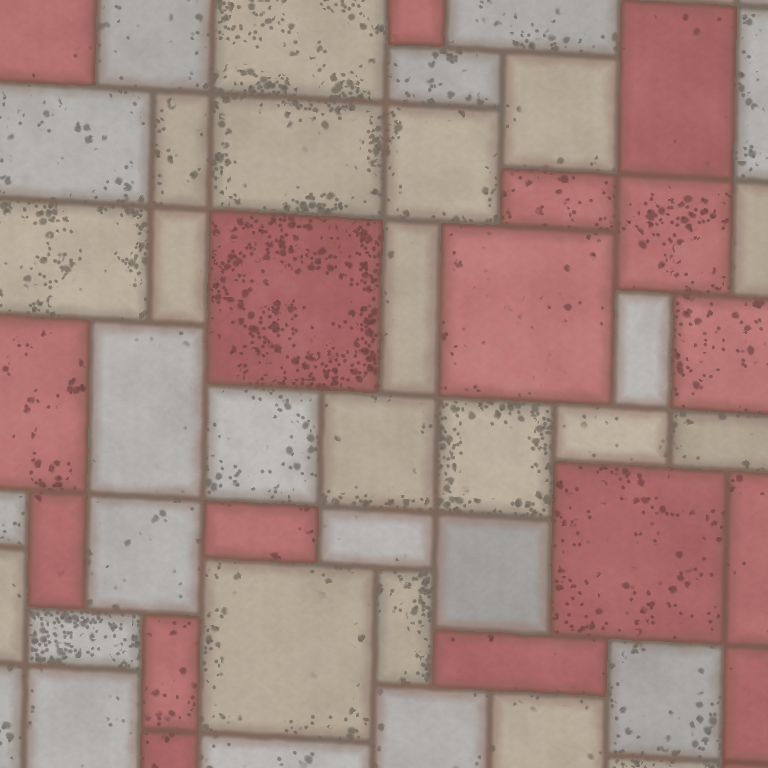
A WebGL 2 fragment shader for this texture:

```glsl
#version 300 es
precision highp float;

uniform vec2 u_resolution;
out vec4 outColor;

float hash(vec2 p) {
    vec3 q = fract(p.xyx * vec3(0.1031, 0.1030, 0.0973));
    q += dot(q, q.yzx + 33.33);
    return fract((q.x + q.y) * q.z);
}

// Layered, rotated sines in roughly -1..1
float mottle(vec2 p) {
    float sum = 0.0, gain = 0.5;
    for (int i = 0; i < 5; i++) {
        sum += gain * sin(p.x + 1.7 * sin(p.y)) * cos(p.y + 1.3 * sin(p.x * 0.8));
        p = mat2(1.5, 1.1, -1.1, 1.5) * p + 2.3;
        gain *= 0.62;
    }
    return sum;
}

// Cellular noise: distance to the nearest seed, and that seed's random value
vec2 cellular(vec2 p) {
    vec2 cell = floor(p), nearest = vec2(9.0, 0.0);
    for (int y = -1; y <= 1; y++)
    for (int x = -1; x <= 1; x++) {
        vec2 id = cell + vec2(x, y);
        vec2 seed = id + vec2(hash(id + 3.7), hash(id + 41.3));
        float dist = length(p - seed);
        if (dist < nearest.x) nearest = vec2(dist, hash(id + 87.1));
    }
    return nearest;
}

// Each lattice corner carries one joint, shifted by nothing or half a cell
float jointShift(vec2 corner) {
    return 0.5 * step(0.5, hash(corner + 19.0));
}

// Interlocking rectangle of a lattice cell, as (left, bottom, right, top)
vec4 tileBounds(vec2 id) {
    float a = jointShift(id), b = jointShift(id + vec2(1, 0));
    float c = jointShift(id + 1.0), d = jointShift(id + vec2(0, 1));
    bool even = mod(id.x + id.y, 2.0) < 0.5;
    vec4 shift = even ? vec4(d, a, b, c) : vec4(a, b, c, d);
    return vec4(id, id + 1.0) + shift;
}

float roundedBox(vec2 p, vec2 halfSize, float radius) {
    vec2 q = abs(p) - halfSize + radius;
    return length(max(q, 0.0)) + min(max(q.x, q.y), 0.0) - radius;
}

void main() {
    vec2 uv = gl_FragCoord.xy / u_resolution.y;

    // Slightly skewed paving with wavering edges
    vec2 p = vec2(uv.x - 0.02 * uv.y, uv.y + 0.055 * uv.x) * 6.6 + vec2(20.3, 31.6);
    vec2 waver = vec2(mottle(p * 7.0), mottle(p.yx * 7.0 + 5.0));
    vec2 q = p + 0.009 * waver;

    // Nearest tile
    float dist = 9.0;
    vec2 tile = vec2(0.0);
    for (int y = -1; y <= 1; y++)
    for (int x = -1; x <= 1; x++) {
        vec2 id = floor(q) + vec2(x, y);
        vec4 box = tileBounds(id);
        float d = roundedBox(q - 0.5 * (box.xy + box.zw), 0.5 * (box.zw - box.xy) - 0.022, 0.035);
        if (d < dist) { dist = d; tile = id; }
    }

    // Tile colour: red, cream or grey-white
    float kind = hash(tile + 7.0), tone = hash(tile + 53.0), worn = hash(tile + 71.0);
    bool red = kind < 0.32, cream = kind > 0.68;
    vec3 color = red ? mix(vec3(0.64, 0.38, 0.38), vec3(0.73, 0.47, 0.46), tone)
        : cream ? mix(vec3(0.68, 0.63, 0.56), vec3(0.74, 0.69, 0.62), tone)
        : mix(vec3(0.61, 0.60, 0.59), vec3(0.73, 0.72, 0.71), sqrt(tone));
    float cloud = mottle(p * 3.0 + tone * 30.0);
    color *= 1.0 + 0.06 * cloud + 0.025 * mottle(p * 31.0);
    color = mix(color, vec3(0.60, 0.56, 0.53), (red ? 0.12 : 0.4) * smoothstep(0.1, 0.9, cloud));

    // Stained rim
    float rim = smoothstep(-0.13, 0.0, dist + 0.025 * waver.x);
    vec3 stain = red ? vec3(0.55, 0.37, 0.34) : mix(vec3(0.58, 0.46, 0.42), vec3(0.54, 0.51, 0.47), worn);
    color = mix(color, stain, 0.6 * rim);

    // Pits, crowding towards the edges of cream tiles
    float edge = smoothstep(-0.24, -0.02, dist);
    float patches = smoothstep(-0.35, 0.5, mottle(p * 4.0 + worn * 50.0));
    float density = worn * patches * (cream ? 0.06 + 0.85 * edge : 0.28 + 0.25 * edge);
    density += step(0.84, worn) * 0.25 * patches;
    vec3 pit = mix(color * 0.6, red ? vec3(0.46, 0.29, 0.28) : vec3(0.44, 0.41, 0.37), 0.6);
    for (float scale = 12.0; scale < 30.0; scale *= 1.9) {
        vec2 spot = cellular(p * scale + 0.25 * waver.yx + scale);
        float present = smoothstep(0.0, 0.06, density - spot.y);
        color = mix(color, pit, 0.75 * present * smoothstep(0.55, 0.2, spot.x));
    }

    // Joints, brown beside red tiles and greyer elsewhere
    vec3 mortar = mix(red ? vec3(0.46, 0.32, 0.28) : vec3(0.44, 0.41, 0.37),
        vec3(0.50, 0.38, 0.33), 0.5 + 0.5 * mottle(p * 2.0));
    color = mix(color, mortar, 0.9 * smoothstep(-0.03, 0.018, dist));

    outColor = vec4(color, 1.0);
}
```
